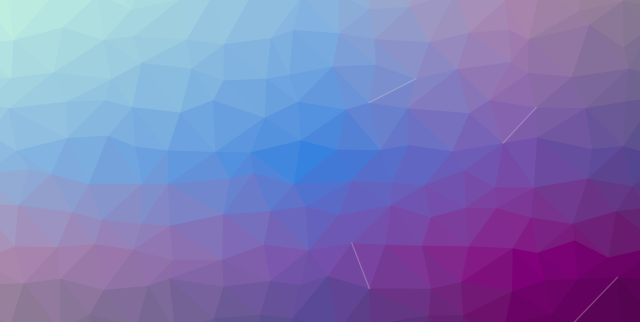
Reproduce this background procedurally as a WebGL 1 fragment shader.

```glsl
precision highp float;
// Low-poly backdrop: a jittered lattice is split into flat triangles.
// One palette is read along x and along y at each triangle's centroid, and the
// two readings are averaged in CIE Lab, from mint through blue to dark purple.
uniform vec2 u_resolution;

const vec2 GRID = vec2(16.0, 9.0);
const float JITTER = 0.64;
const float SEAM_RARITY = 0.965;

// Palette stops in Lab
const vec3 MINT = vec3(92.0, -19.0, 4.0);
const vec3 SKY = vec3(75.0, -9.0, -21.0);
const vec3 BLUE = vec3(53.0, 9.0, -55.0);
const vec3 MAGENTA = vec3(31.0, 60.0, -34.0);
const vec3 PLUM = vec3(16.0, 39.0, -23.0);

float hash(vec2 p) {
  return fract(sin(dot(p, vec2(127.1, 311.7))) * 43758.5453);
}

float cross2(vec2 a, vec2 b) {
  return a.x * b.y - a.y * b.x;
}

vec3 palette(float t) {
  vec3 c = mix(MINT, SKY, clamp(t / 0.25, 0.0, 1.0));
  c = mix(c, BLUE, clamp((t - 0.25) / 0.25, 0.0, 1.0));
  c = mix(c, MAGENTA, clamp((t - 0.5) / 0.3, 0.0, 1.0));
  return mix(c, PLUM, clamp((t - 0.8) / 0.2, 0.0, 1.0));
}

vec3 labToRgb(vec3 lab) {
  float fy = (lab.x + 16.0) / 116.0;
  vec3 f = vec3(fy + lab.y / 500.0, fy, fy - lab.z / 200.0);
  vec3 xyz = mix((f - 0.1379) * 0.1284, f * f * f, step(0.2069, f));
  xyz *= vec3(0.9505, 1.0, 1.089);
  vec3 linear = vec3(dot(xyz, vec3(3.2406, -1.5372, -0.4986)),
                     dot(xyz, vec3(-0.9689, 1.8758, 0.0415)),
                     dot(xyz, vec3(0.0557, -0.204, 1.057)));
  linear = clamp(linear, 0.0, 1.0);
  vec3 curved = 1.055 * pow(max(linear, 0.0001), vec3(1.0 / 2.4)) - 0.055;
  return mix(linear * 12.92, curved, step(0.0031, linear));
}

// Lattice vertex, displaced at random within its cell
vec2 vertex(vec2 id, vec2 cell) {
  vec2 offset = vec2(hash(id), hash(id + 57.3)) - 0.5;
  return (id + vec2(0.5, 0.0) + offset * JITTER) * cell;
}

// Signed distance from a line through a and b
float lineSide(vec2 p, vec2 a, vec2 b) {
  return cross2(b - a, p - a) / length(b - a);
}

float segmentDistance(vec2 p, vec2 a, vec2 b) {
  vec2 d = b - a;
  return length(p - a - d * clamp(dot(p - a, d) / dot(d, d), 0.0, 1.0));
}

// Lab colour of a flat triangle, weighted by its coverage in w
vec4 triangle(vec2 p, vec2 a, vec2 b, vec2 c, float aspect, float pixel) {
  float turn = sign(cross2(b - a, c - a));
  float inside = min(turn * lineSide(p, a, b),
                 min(turn * lineSide(p, b, c), turn * lineSide(p, c, a)));
  float coverage = clamp(inside / pixel + 0.5, 0.0, 1.0);
  vec2 centroid = (a + b + c) / vec2(3.0 * aspect, 3.0);
  vec3 lab = 0.5 * (palette(centroid.x) + palette(centroid.y));
  return vec4(lab, 1.0) * coverage;
}

void main() {
  // Canvas heights as units, y measured down from the top
  float pixel = 1.0 / u_resolution.y;
  float aspect = u_resolution.x * pixel;
  vec2 p = gl_FragCoord.xy * pixel;
  p.y = 1.0 - p.y;
  vec2 cell = vec2(aspect, 1.0) / GRID;
  vec2 home = floor(p / cell - vec2(0.5, 0.0));

  vec4 sum = vec4(0.0);
  float seam = 0.0;
  for (int j = -1; j <= 1; j++) {
    for (int i = -1; i <= 1; i++) {
      vec2 id = home + vec2(float(i), float(j));
      vec2 a = vertex(id, cell);
      vec2 b = vertex(id + vec2(1.0, 0.0), cell);
      vec2 c = vertex(id + vec2(1.0, 1.0), cell);
      vec2 d = vertex(id + vec2(0.0, 1.0), cell);

      // Split each quad along its shorter diagonal, a to c
      if (distance(b, d) < distance(a, c)) {
        vec2 first = a;
        a = b;
        b = c;
        c = d;
        d = first;
      }
      sum += triangle(p, a, b, c, aspect, pixel);
      sum += triangle(p, a, c, d, aspect, pixel);

      // A few diagonals show as pale hairlines
      float line = 1.0 - smoothstep(0.0, 0.004, segmentDistance(p, a, c));
      seam = max(seam, line * step(SEAM_RARITY, hash(id + 19.7)));
    }
  }

  vec3 color = labToRgb(sum.xyz / max(sum.w, 0.0001));
  gl_FragColor = vec4(mix(color, vec3(0.85), 0.3 * seam), 1.0);
}
```
